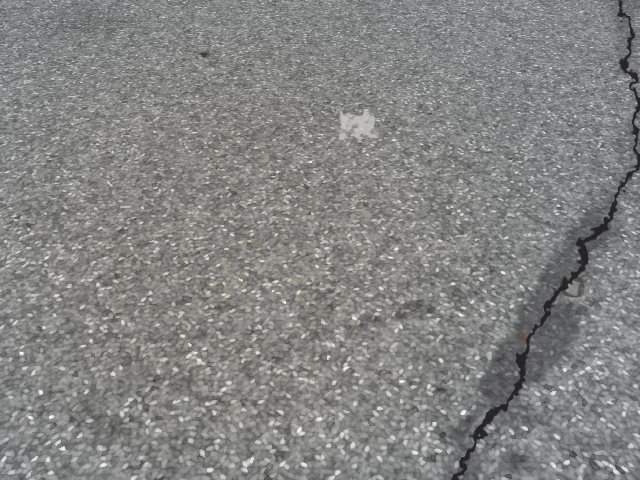
Reproduce this texture procedurally as a WebGL 2 fragment shader.

```glsl
#version 300 es
precision highp float;
// Worn asphalt seen at a slant: cellular stone chips on a perspective ground
// plane, tinted by broad noise stains, with a pale scuff and small dark marks.
// A jagged crack, a noise-warped polyline with damp patches, runs down the right.
uniform vec2 u_resolution;
out vec4 fragColor;

// Main bends of the crack, top to bottom, in units of canvas height
const vec2 CRACK[18] = vec2[18](
  vec2(1.288, 1.01), vec2(1.314, .93), vec2(1.306, .87), vec2(1.328, .79),
  vec2(1.323, .69), vec2(1.33, .66), vec2(1.288, .592), vec2(1.264, .528),
  vec2(1.21, .493), vec2(1.215, .436), vec2(1.16, .392), vec2(1.137, .344),
  vec2(1.108, .306), vec2(1.09, .253), vec2(1.089, .193), vec2(1.05, .158),
  vec2(1.007, .097), vec2(.94, -.01));

vec3 hash3(vec2 p) {
  vec3 q = fract(p.xyx * vec3(.1031, .103, .0973));
  q += dot(q, q.yxz + 33.33);
  return fract((q.xxy + q.yzz) * q.zyx);
}

float noise(vec2 p) {
  vec2 i = floor(p), f = fract(p);
  f = f * f * (3. - 2. * f);
  return mix(mix(hash3(i).x, hash3(i + vec2(1, 0)).x, f.x),
             mix(hash3(i + vec2(0, 1)).x, hash3(i + vec2(1, 1)).x, f.x), f.y);
}

float fbm(vec2 p) {
  float sum = 0., amp = .53;
  for (int i = 0; i < 4; i++) {
    sum += amp * noise(p);
    p = mat2(1.6, 1.2, -1.2, 1.6) * p + 7.3;
    amp *= .5;
  }
  return sum;
}

float segmentDist(vec2 p, vec2 a, vec2 b) {
  vec2 ab = b - a;
  return length(p - a - ab * clamp(dot(p - a, ab) / dot(ab, ab), 0., 1.));
}

// Soft elliptical spot
float spot(vec2 p, vec2 centre, vec2 radius) {
  vec2 q = (p - centre) / radius;
  return exp(-dot(q, q));
}

// Nearest randomly turned chip: xyz = its random values, w = distance
vec4 chips(vec2 p) {
  vec2 cell = floor(p);
  vec4 best = vec4(0, 0, 0, 9);
  for (int y = -1; y <= 1; y++)
    for (int x = -1; x <= 1; x++) {
      vec2 id = cell + vec2(x, y);
      vec3 rnd = hash3(id + 211.);
      vec2 q = p - id - .1 - .8 * rnd.xy;
      float turn = (rnd.z - .5) * 2.4;
      q = mat2(cos(turn), -sin(turn), sin(turn), cos(turn)) * q;
      float d = length(q * vec2(.75, 1.3));
      if (d < best.w) best = vec4(hash3(id + 37.), d);
    }
  return best;
}

void main() {
  vec2 p = gl_FragCoord.xy / u_resolution.y;
  float near = 1. - p.y;
  float stain = fbm(p * 4. + 3.);

  // Stone chips on the receding ground
  vec2 ground = vec2(p.x - .667, 1.8) / (1.8 - p.y) * 138. + 180.;
  vec4 chip = chips(ground);
  float body = 1. - smoothstep(.2, .75, chip.w);
  float contrast = mix(.75, 1.2, near);
  float tone = .53 + contrast * ((chip.x - .5) * .13 - .06 * (1. - body)
             + .3 * pow(chip.y, 6.) * body - .1 * pow(chip.z, 12.));
  tone += (noise(ground * 1.7) - .5) * .13 + (noise(ground * .5) - .5) * .09;
  tone += (stain - .5) * .05 + .01 * near;

  // Warm middle and cool sides, with a few tinted stones
  float warm = spot(p, vec2(.5, .45), vec2(.5, .45));
  vec3 color = tone * mix(vec3(.99, 1., 1.015), vec3(1.012, 1., .965), warm);
  color += vec3(.03, .01, -.03) * smoothstep(.9, 1., chip.x) * warm;

  // Pale scuff and its faint neighbour
  float speckle = smoothstep(.2, .5, noise(p * 110.));
  vec2 scuff = abs(p - vec2(.747, .738)) / vec2(.036, .025);
  float pale = smoothstep(1.2, .8, max(scuff.x, scuff.y) + (noise(p * 80.) - .5) * .8);
  pale += .4 * spot(p, vec2(.852, .746), vec2(.012, .01));
  color = mix(color, vec3(.8, .79, .78), .8 * pale * speckle);

  // Dark smear and scattered marks
  float smear = segmentDist(p, vec2(.74, .325), vec2(.95, .388));
  float dark = .25 * exp(-smear * smear * 5000.) * smoothstep(.2, .65, noise(p * 45.));
  dark += .55 * spot(p, vec2(.425, .886), vec2(.009, .005));
  dark += .6 * spot(p, vec2(.915, .188), vec2(.01, .007));
  dark += .25 * spot(p, vec2(.226, .112), vec2(.035, .018));
  dark += .3 * spot(p, vec2(1.076, .035), vec2(.025, .03));
  dark += .12 * spot(p, vec2(.17, .95), vec2(.09, .03));
  color *= 1. - dark;

  // Crack distance with fine jagged wandering
  vec2 jag = vec2(noise(p * 55.), noise(p * 55. + 40.)) - .5;
  jag += .6 * (vec2(noise(p * 130.), noise(p * 130. + 90.)) - .5);
  float crack = 9.;
  for (int i = 0; i < 17; i++)
    crack = min(crack, segmentDist(p + jag * .019, CRACK[i], CRACK[i + 1]));

  // Damp patches: thin along the upper crack, broad bands beside the lower
  float ragged = (fbm(p * 16.) - .5) * .07;
  float band = min(segmentDist(p, vec2(1.24, .52), vec2(1.13, .38)),
                   segmentDist(p, vec2(1.12, .36), vec2(1.02, .19)));
  band = min(band, segmentDist(p, vec2(1.175, .35), vec2(1.115, .22)));
  band = min(band, segmentDist(p, vec2(1.0, .15), vec2(.95, .08)) + .012);
  float damp = .75 * smoothstep(.043, .018, band + ragged);
  damp = max(damp, .4 * smoothstep(.045, .012, crack + ragged));
  color = mix(color, vec3(.33, .33, .34) + .35 * (color - .53), damp);

  // Loose stone ringed by the crack, and a rusty fleck
  float ring = length((p + jag * .014 - vec2(1.19, .4)) / vec2(1.35, 1.));
  color = mix(color, vec3(.57, .56, .54), .7 * smoothstep(.018, .011, ring));
  float rim = .6 * smoothstep(.005, .001, abs(ring - .018));
  color = mix(color, vec3(.2), rim);
  color = mix(color, vec3(.38, .27, .22), .6 * spot(p, vec2(1.088, .297), vec2(.01, .013)));

  // Open gap
  float halfWidth = mix(.0024, .0062, near) * (.5 + noise(p * 38. + 5.));
  float soft = 1.5 / 384.;
  float gap = 1. - smoothstep(halfWidth - .3 * soft, halfWidth + soft, crack);
  color = mix(color, vec3(.13, .125, .13), .93 * gap);
  fragColor = vec4(clamp(color, 0., 1.), 1.);
}
```
